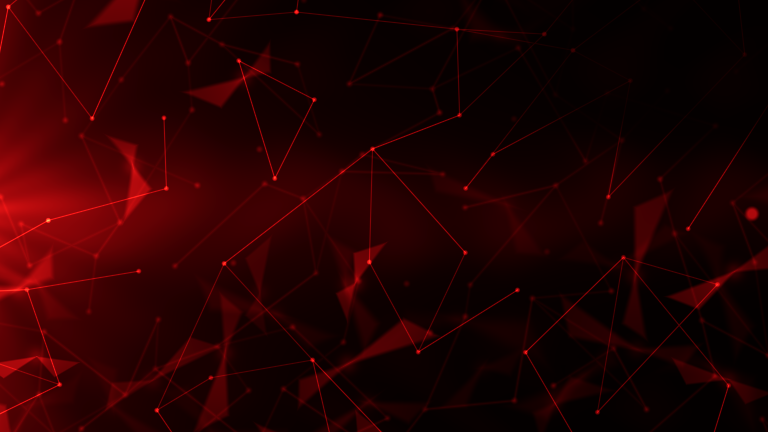
A WebGL 2 fragment shader for this background:

```glsl
#version 300 es
precision highp float;

uniform vec2 u_resolution;
out vec4 fragColor;

float hash(vec2 cell, float seed) {
    return fract(sin(dot(cell, vec2(127.1, 311.7)) + seed * 74.7) * 43758.5453);
}

vec2 hash2(vec2 cell, float seed) {
    return vec2(hash(cell, seed), hash(cell, seed + 0.37));
}

float softFill(float dist, float blur) {
    return 1.0 - smoothstep(-blur, blur, dist);
}

float segmentDistance(vec2 p, vec2 a, vec2 b) {
    vec2 ab = b - a;
    return length(p - a - ab * clamp(dot(p - a, ab) / dot(ab, ab), 0.0, 1.0));
}

vec2 nodePosition(vec2 cell, float seed) {
    return cell + 0.04 + 0.92 * hash2(cell, seed);
}

// Jittered cell nodes joined to some of their neighbours: x = links, y = nodes
vec2 network(vec2 p, float size, float density, float halfWidth, float radius, float blur, float seed) {
    vec2 grid = p / size;
    vec2 home = floor(grid);
    vec2 light = vec2(0.0);
    for (int j = -1; j <= 1; j++) {
        for (int i = -1; i <= 1; i++) {
            vec2 cell = home + vec2(i, j);
            vec2 node = nodePosition(cell, seed);
            float nodeDist = length(grid - node) * size;
            float nodeGain = 0.5 + 0.5 * hash(cell, seed + 5.0);
            light.y = max(light.y, nodeGain * softFill(nodeDist - radius, blur * 1.3));
            for (int k = 0; k < 4; k++) {
                vec2 hop = k == 3 ? vec2(0.0, 1.0) : vec2(1.0, float(k - 1));
                float chance = hash(cell, seed + 9.0 + float(k));
                if (chance > density) continue;
                float dist = segmentDistance(grid, node, nodePosition(cell + hop, seed)) * size;
                float gain = mix(1.0, 0.4, chance / density);
                light.x = max(light.x, gain * softFill(dist - halfWidth, blur));
            }
        }
    }
    return light;
}

// Slanted triangle with its tip at the origin, fading toward the base
float blade(vec2 p, float angle, float reach, float halfWidth, float slant, float blur) {
    float c = cos(angle), s = sin(angle);
    vec2 q = vec2(c * p.x + s * p.y, c * p.y - s * p.x);
    float side = dot(vec2(q.x, abs(q.y)), normalize(vec2(-halfWidth, reach)));
    float base = q.x + slant * q.y - reach;
    float fade = mix(1.0, 0.65, clamp(q.x / reach, 0.0, 1.0));
    return fade * softFill(max(side, base), blur);
}

// Scattered pairs of blades sharing a tip, thinning out upward
float shards(vec2 p, float size, float topShare, vec2 blurRange, float seed) {
    vec2 home = floor(p / size);
    float light = 0.0;
    for (int j = -1; j <= 1; j++) {
        for (int i = -1; i <= 1; i++) {
            vec2 cell = home + vec2(i, j);
            vec2 tip = (cell + 0.15 + 0.7 * hash2(cell, seed)) * size;
            float presence = mix(0.85, topShare, smoothstep(0.3, 0.6, tip.y));
            if (hash(cell, seed + 2.0) > presence) continue;
            vec2 shape = hash2(cell, seed + 3.0);
            float angle = 6.2832 * hash(cell, seed + 4.0);
            float blur = mix(blurRange.x, blurRange.y, shape.y * shape.y);
            float reach = mix(0.08, 0.19, shape.x);
            float pair = blade(p - tip, angle, reach, mix(0.018, 0.042, shape.y), 0.7, blur);
            pair += 0.8 * blade(p - tip, angle + 2.0 + 1.6 * shape.y, reach * 0.7, 0.027, -0.6, blur);
            pair += 0.5 * exp(-dot(p - tip, p - tip) / 0.0004);
            light += pair * mix(0.3, 1.0, hash(cell, seed + 6.0));
        }
    }
    return light;
}

// Side light with faint rays and a horizontal haze band
float glow(vec2 p, vec2 source) {
    vec2 d = p - source;
    float angle = atan(d.y, d.x + 0.12);
    float rays = 0.6 * sin(angle * 9.0 + 1.0) + 0.4 * sin(angle * 21.0);
    float wash = 0.29 * exp(-4.0 * d.x) * (1.0 + 0.16 * rays);
    float core = 0.40 * exp(-length(d * vec2(2.4, 6.5))) * (1.0 + 0.1 * rays);
    float band = 0.15 * exp(-d.y * d.y / 0.012) * mix(1.0, 0.5, clamp(d.x / 1.7, 0.0, 1.0));
    float clouds = sin(p.x * 13.0 + 2.0 * sin(p.y * 9.0)) * sin(p.y * 15.0 + 2.0 * sin(p.x * 6.0));
    return 0.008 + wash + core + band * (1.0 + 0.4 * clouds) + 0.02 * max(clouds, 0.0);
}

// Black through deep red to pale red
vec3 redRamp(float v) {
    return vec3(v, 0.11 * v * v * v, 0.10 * v * v);
}

void main() {
    float pixel = 1.0 / u_resolution.y;
    vec2 p = gl_FragCoord.xy * pixel;
    float aspect = u_resolution.x * pixel;

    float clearing = 1.0 - 0.85 * smoothstep(0.95, 1.4, p.x) * smoothstep(0.58, 0.75, p.y);
    float sideLight = mix(1.12, 0.9, p.x / aspect);

    vec2 nearNet = network(p, 0.225, 0.32, 0.0011, 0.005, max(0.0018, 0.8 * pixel), 3.0);
    vec2 farNet = network(p + 0.13, 0.15, 0.30, 0.0018, 0.0055, max(0.0042, pixel), 17.0);
    float sharpShards = shards(p, 0.235, 0.28, vec2(max(0.002, pixel), 0.010), 8.0);
    float hazyShards = shards(p + 0.07, 0.26, 0.4, vec2(0.009, 0.024), 29.0);

    float details = 0.42 * sharpShards + 0.17 * hazyShards;
    details += dot(farNet, vec2(0.15, 0.26)) + dot(nearNet, vec2(0.64, 0.85));
    float light = glow(p, vec2(0.0, 0.51)) + details * clearing * sideLight;

    // Distant round light
    float lamp = length(p - vec2(aspect - 0.037, 0.505));
    light += 0.6 * softFill(lamp - 0.014, 0.006);

    fragColor = vec4(min(redRamp(light), 1.0), 1.0);
}
```
